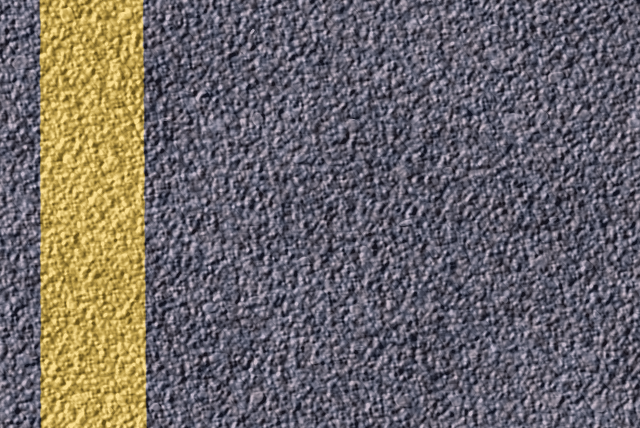
Give the GLSL for this texture, as a WebGL 2 fragment shader.

```glsl
#version 300 es
precision highp float;

uniform vec2 u_resolution;
out vec4 fragColor;

// Lengths are in canvas heights
const vec3 ASPHALT_DARK  = vec3(0.20, 0.20, 0.25);
const vec3 ASPHALT_MID   = vec3(0.36, 0.36, 0.42);
const vec3 ASPHALT_LIGHT = vec3(0.55, 0.53, 0.59);
const vec3 PAINT_DARK    = vec3(0.57, 0.47, 0.20);
const vec3 PAINT_MID     = vec3(0.75, 0.63, 0.30);
const vec3 PAINT_LIGHT   = vec3(0.90, 0.79, 0.48);
const vec2 STRIPE_BOTTOM = vec2(0.0955, 0.342);  // left and right edge
const vec2 STRIPE_TOP    = vec2(0.0935, 0.334);
const float EDGE_WOBBLE  = 0.003;
const vec2 TO_LIGHT      = vec2(-0.0054, 0.0030);
const float GRAIN_FREQ   = 68.0;
const float GRIT_FREQ    = 150.0;
const float PEBBLE_FREQ  = 9.0;
const float RELIEF_GAIN  = 1.95;
const float HEIGHT_GAIN  = 1.2;
const float MEAN_HEIGHT  = 1.3;
const mat2 TURN_A = mat2(0.80, 0.60, -0.60, 0.80);
const mat2 TURN_B = mat2(0.47, -0.88, 0.88, 0.47);

float hash(vec2 p) {
    return fract(sin(dot(p, vec2(127.1, 311.7))) * 43758.5453);
}

vec2 hash2(vec2 p) {
    return vec2(hash(p), hash(p + 57.3));
}

float noise(vec2 p) {
    vec2 i = floor(p), f = fract(p);
    f = f * f * (3.0 - 2.0 * f);
    return mix(mix(hash(i), hash(i + vec2(1, 0)), f.x),
               mix(hash(i + vec2(0, 1)), hash(i + vec2(1, 1)), f.x), f.y);
}

// Rounded stones of uneven size, one per cell
float grains(vec2 p) {
    vec2 cell = floor(p), f = fract(p);
    float top = 0.0;
    for (int y = -1; y <= 1; y++) {
        for (int x = -1; x <= 1; x++) {
            vec2 o = vec2(x, y);
            float d = length(o + hash2(cell + o) - f);
            top = max(top, 0.75 + 0.4 * hash(cell + o + 19.7) - d);
        }
    }
    return top;
}

// Sparse larger stones: 1 on the flat top, 0 outside
float pebbles(vec2 p) {
    vec2 q = p * PEBBLE_FREQ;
    vec2 cell = floor(q);
    vec2 d = fract(q) - 0.3 - 0.4 * hash2(cell + 3.1);
    d += 0.14 * (vec2(noise(p * 45.0), noise(p * 45.0 + 31.0)) - 0.5);
    float radius = 0.07 + 0.11 * hash(cell + 8.4);
    float present = step(0.55, hash(cell + 71.9));
    return present * (1.0 - smoothstep(radius * 0.65, radius, length(d * vec2(0.85, 1.1))));
}

// Layers are turned against each other to hide their grids
float surfaceHeight(vec2 p) {
    vec2 a = TURN_A * p, b = TURN_B * p;
    vec2 warped = a + 0.006 * (vec2(noise(b * 70.0), noise(b * 70.0 + 17.0)) - 0.5);
    float rough = grains(warped * GRAIN_FREQ)
                + 0.8 * noise(b * 86.0 + 5.0)
                + 0.65 * noise(a * GRIT_FREQ + 40.0);
    return mix(rough, 1.35 + 0.35 * rough, pebbles(p) * 0.75);
}

// Tone -1, 0 and 1 give the dark, middle and light colour
vec3 shade(float tone, vec3 dark, vec3 mid, vec3 light) {
    return mid + max(tone, 0.0) * (light - mid) + min(tone, 0.0) * (mid - dark);
}

void main() {
    vec2 p = gl_FragCoord.xy / u_resolution.y;
    float pixel = 1.0 / u_resolution.y;

    // Side light on the rough surface, darker in the gaps
    float height = surfaceHeight(p);
    float slope = height - surfaceHeight(p + TO_LIGHT);
    float tone = RELIEF_GAIN * slope + HEIGHT_GAIN * (height - MEAN_HEIGHT);
    tone += 0.7 * (noise(TURN_B * p * 125.0 + 90.0) - 0.5);
    tone += 0.45 * (noise(p * 6.0 + 12.0) - 0.5);

    // Painted stripe with slightly ragged edges
    vec2 edges = mix(STRIPE_BOTTOM, STRIPE_TOP, p.y);
    float x = p.x + EDGE_WOBBLE * (noise(p * 95.0 + 7.0) - 0.5);
    float inside = min(x - edges.x, edges.y - x);
    float paint = smoothstep(-pixel, pixel, inside);

    // Dark seam beside the right edge and paler ground at far left
    float seam = smoothstep(0.0, 0.003, x - edges.y) * exp(-max(x - edges.y, 0.0) / 0.008);
    float ground = tone - 0.5 * seam + 0.2 * (1.0 - smoothstep(0.0, 0.12, p.x));

    vec3 asphalt = shade(clamp(ground, -1.8, 2.2), ASPHALT_DARK, ASPHALT_MID, ASPHALT_LIGHT);
    vec3 yellow = shade(clamp(tone + 0.15, -2.0, 1.5), PAINT_DARK, PAINT_MID, PAINT_LIGHT);

    // Faint warm and cool tint among the stones
    asphalt += vec3(0.03, 0.0, -0.025) * (noise(TURN_A * p * 50.0 + 63.0) - 0.5);
    fragColor = vec4(clamp(mix(asphalt, yellow, paint), 0.0, 1.0), 1.0);
}
```
